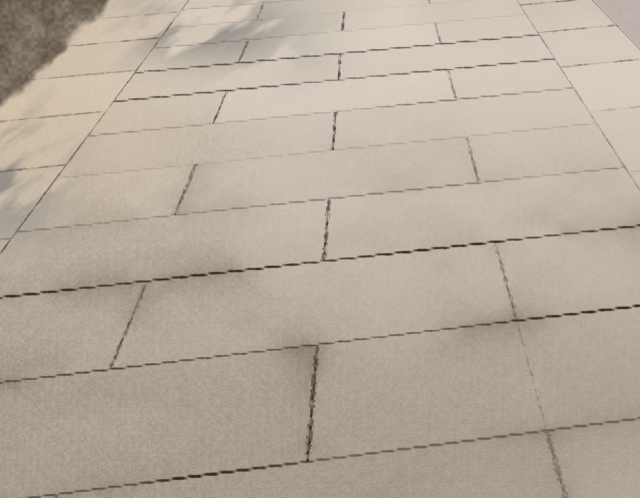
Write a WebGL 1 fragment shader that draws this texture.

```glsl
precision highp float;
uniform vec2 u_resolution;

// Perspective, in canvas heights with y pointing down
const vec2 VANISH = vec2(0.731, -0.473);
const float HORIZON_TILT = 0.068;
const float ROW_SCALE = 6.923;
const float ROW_SKEW = -0.31;
const float ROW_SHIFT = 4.98;
const float SLAB_WIDTH = 0.702;
const float SLAB_SHIFT = 0.0815;

// Paving layout, in slabs
const float FIELD_EDGE = 1.0;
const float DIRT_EDGE = -1.52;
const float CURB_EDGE = 1.41;
const float BORDER_PITCH = 1.4;
const float BORDER_SHIFT = 0.1;

const float JOINT_HALF = 0.0023;
const float JOINT_STEP = 0.0042;
const float JOINT_ROUGHNESS = 0.0022;
const float GRAIN = 0.08;
const float SLAB_VARIATION = 0.03;

const vec3 STONE_LIGHT = vec3(0.835, 0.795, 0.745);
const vec3 STONE_DARK = vec3(0.67, 0.63, 0.57);
const vec3 JOINT_COLOR = vec3(0.19, 0.16, 0.14);
const vec3 SHADOW_COLOR = vec3(0.53, 0.52, 0.50);
const vec3 DIRT_DARK = vec3(0.30, 0.26, 0.22);
const vec3 DIRT_LIGHT = vec3(0.62, 0.57, 0.50);
const vec3 CURB_COLOR = vec3(0.74, 0.70, 0.67);

float hash(vec2 p) {
  return fract(sin(dot(p, vec2(127.1, 311.7))) * 43758.5453);
}

float noise(vec2 p) {
  vec2 i = floor(p), f = fract(p);
  f = f * f * (3.0 - 2.0 * f);
  return mix(mix(hash(i), hash(i + vec2(1.0, 0.0)), f.x),
             mix(hash(i + vec2(0.0, 1.0)), hash(i + 1.0), f.x), f.y);
}

float fbm(vec2 p) {
  float sum = 0.0, amp = 0.5;
  for (int i = 0; i < 4; i++) {
    sum += amp * noise(p);
    p = p * 2.03 + 17.0;
    amp *= 0.5;
  }
  return sum / 0.9375;
}

float stroke(float d, float halfWidth) {
  float soft = 0.0008 + 0.6 / u_resolution.y;
  return 1.0 - smoothstep(halfWidth - soft, halfWidth + soft, d);
}

float nearestInteger(float x) {
  return floor(x + 0.5);
}

void main() {
  vec2 p = gl_FragCoord.xy / u_resolution.y;
  p.y = 1.0 - p.y;

  // Ground coordinates: s across in slabs, v away in rows
  float depth = p.y - VANISH.y + HORIZON_TILT * (p.x - VANISH.x);
  float s = ((p.x - VANISH.x) / depth + SLAB_SHIFT) / SLAB_WIDTH;
  float rowPos = (ROW_SCALE + ROW_SKEW * (p.x - 0.652)) / depth;
  float v = rowPos - ROW_SHIFT;
  float acrossSize = SLAB_WIDTH * depth;
  float rowSize = depth / rowPos;
  float field = step(abs(s), FIELD_EDGE);

  // Running bond inside the field, longer single slabs in the borders
  float row = floor(v);
  float bond = s + 0.5 * mod(row, 2.0);
  float column = nearestInteger(bond);
  float borderRow = (v - BORDER_SHIFT) / BORDER_PITCH;
  vec2 slab = mix(vec2(sign(s) * 9.0, floor(borderRow)), vec2(floor(bond), row), field);

  // Row joints run in short level steps
  float rowJoint = nearestInteger(v);
  float slope = HORIZON_TILT - ROW_SKEW / (rowJoint + ROW_SHIFT);
  float stair = fract(p.x * slope / JOINT_STEP + hash(vec2(rowJoint, 4.0))) - 0.5;
  float rowDist = abs((v - rowJoint) * rowSize + 0.8 * stair * JOINT_STEP);

  // Distances to the other joints
  float rough = (noise(p * 170.0) - 0.5) * JOINT_ROUGHNESS;
  float borderDist = abs(borderRow - nearestInteger(borderRow)) * BORDER_PITCH * rowSize;
  float columnDist = abs(bond - column) * acrossSize;
  float edgeDist = abs(abs(s) - FIELD_EDGE) * acrossSize;
  float halfWidth = JOINT_HALF * (0.25 + 0.65 * depth);

  // Uneven filling: long faded stretches, dashes and crumbs
  float stretch = smoothstep(0.2, 0.75, noise(vec2(p.x * 4.5, rowJoint * 5.1 + 2.0)));
  float crumbs = smoothstep(0.25, 0.7, noise(p * 120.0));
  float rowDark = 0.55 + 0.4 * cos(6.2832 * (rowJoint - 1.4) / 4.9);
  rowDark *= mix(1.0, 0.75, smoothstep(3.0, 6.0, rowJoint));
  rowDark += 0.4 * step(rowJoint, 0.5) * (1.0 - smoothstep(0.4, 0.75, p.x));
  float dash = 1.0 - 0.6 * smoothstep(0.25, 0.5, abs(stair));
  float rowFill = rowDark * dash * mix(0.35 + 0.4 * rowDark, 1.15, stretch);
  float jointS = column - 0.5 * mod(row, 2.0);
  float columnDark = 0.95 - 0.75 * abs(jointS) - 0.2 * jointS;
  float columnFill = columnDark * mix(0.4, 1.0, crumbs) * mix(1.1, 0.7, fract(v));
  float borderDark = mix(0.08, 0.55, hash(vec2(nearestInteger(borderRow), sign(s))));
  borderDark *= mix(0.3, 1.0, smoothstep(0.3, 0.6, noise(p * 48.0)));
  float edgeDark = mix(0.65, 0.35, step(0.0, s)) * mix(0.3, 1.0, noise(p * 36.0));

  float rowWidth = halfWidth * mix(0.7, 1.15, stretch * rowDark);
  float joint = field * rowFill * stroke(rowDist + 0.5 * rough, rowWidth);
  joint = max(joint, field * columnFill * stroke(columnDist + rough, halfWidth * 1.1));
  float scatter = smoothstep(0.45, 0.75, noise(p * 190.0));
  joint = max(joint, field * 0.55 * columnDark * scatter * stroke(columnDist, halfWidth * 2.4));
  joint = max(joint, (1.0 - field) * borderDark * stroke(borderDist + rough, halfWidth * 0.9));
  joint = max(joint, edgeDark * stroke(edgeDist + rough, halfWidth));

  // Faint crack across the nearest right-hand slab
  float crackDist = abs(s - 0.5) * acrossSize;
  float inCrackRow = 1.0 - step(0.5, abs(row));
  joint = max(joint, 0.22 * inCrackRow * crumbs * stroke(crackDist + rough, halfWidth * 0.8));

  // Stone: light far away, browner nearby, with stains and grain
  float cloud = fbm(p * vec2(5.0, 7.0));
  float nearness = smoothstep(0.1, 0.84, p.y + 0.45 * (cloud - 0.5));
  vec3 color = mix(STONE_LIGHT, STONE_DARK, nearness);
  color += SLAB_VARIATION * (hash(slab + 3.7) - 0.5) + 0.08 * (cloud - 0.48);
  float warmth = smoothstep(0.6, 0.0, p.x) * smoothstep(0.6, 0.2, p.y);
  color += warmth * vec3(-0.01, -0.04, -0.08);
  float grain = 0.7 * noise(p * 280.0) + 0.3 * noise(p * 130.0) - 0.5;
  color += GRAIN * grain * mix(0.25, 1.0, nearness) * mix(1.2, 0.8, p.x);

  // Grime gathered beside the darker joints
  float grime = rowDark * exp(-rowDist * 30.0) + columnDark * exp(-columnDist * 38.0);
  color -= field * 0.13 * grime * smoothstep(0.35, 0.7, cloud) * smoothstep(0.2, 0.45, p.y);

  // Soft leaf shadows at the upper left
  vec2 farSpot = (p - vec2(0.42, 0.06)) / vec2(0.17, 0.07);
  vec2 sideSpot = (p - vec2(0.02, 0.36)) / vec2(0.10, 0.13);
  float shade = max(exp(-dot(farSpot, farSpot)), exp(-dot(sideSpot, sideSpot)));
  shade *= smoothstep(0.35, 0.6, fbm(p * vec2(14.0, 22.0) + p.yx * 9.0));
  color = mix(color, SHADOW_COLOR, 0.8 * shade);

  color = mix(color, JOINT_COLOR, clamp(joint, 0.0, 1.0));

  // Curb on the right, bare ground on the left
  float curbDist = (s - CURB_EDGE) * acrossSize;
  color = mix(color, CURB_COLOR + 0.5 * GRAIN * grain, smoothstep(0.0, 0.006, curbDist));
  color = mix(color, JOINT_COLOR, 0.3 * stroke(abs(curbDist), halfWidth));
  float dirtDist = (DIRT_EDGE - s) * acrossSize + 0.06 * (fbm(p * 20.0) - 0.5);
  vec3 dirt = mix(DIRT_DARK, DIRT_LIGHT, 0.65 * fbm(p * 30.0) + 0.35 * noise(p * 150.0));
  color = mix(color, dirt, smoothstep(-0.014, 0.014, dirtDist));

  gl_FragColor = vec4(clamp(color, 0.0, 1.0), 1.0);
}
```
